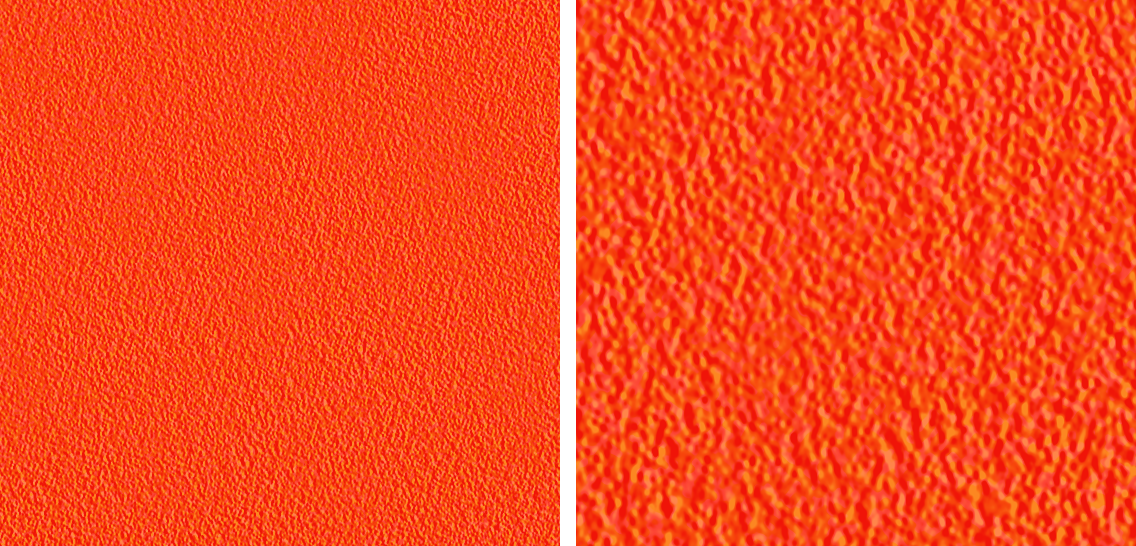
Left, the full canvas; right, a detail of the centre.
Reproduce this texture procedurally as a Shadertoy shader.

```glsl
const vec3 DEEP_RED = vec3(0.94, 0.08, 0.03);
const vec3 VERMILION = vec3(0.97, 0.28, 0.045);
const vec3 AMBER = vec3(0.99, 0.53, 0.13);
const vec3 CORAL_TINT = vec3(0.02, -0.01, 0.16);

float hash(vec2 cell) {
    return fract(sin(dot(cell, vec2(127.1, 311.7))) * 43758.5453);
}

float valueNoise(vec2 p) {
    vec2 cell = floor(p);
    vec2 f = fract(p);
    vec2 u = f * f * (3.0 - 2.0 * f);
    float low = mix(hash(cell), hash(cell + vec2(1.0, 0.0)), u.x);
    float high = mix(hash(cell + vec2(0.0, 1.0)), hash(cell + vec2(1.0)), u.x);
    return mix(low, high, u.y);
}

vec2 rotate(vec2 p, float angle) {
    float c = cos(angle);
    float s = sin(angle);
    return vec2(c * p.x - s * p.y, s * p.x + c * p.y);
}

// Fine, slightly upright grains from two tilted layers
float grainHeight(vec2 p, vec2 density) {
    float main = valueNoise(rotate(p, 0.3) * density);
    float cross = valueNoise(rotate(p, -0.35) * density * 1.1 + 37.0);
    return main + 0.85 * cross;
}

// Height difference along the light direction
float emboss(vec2 p, vec2 light, vec2 density) {
    return grainHeight(p + light, density) - grainHeight(p - light, density);
}

// Broad patches where the relief is weaker or stronger
float reliefStrength(vec2 p, float weakest, float strongest) {
    float patches = 0.6 * valueNoise(p * vec2(5.0, 3.0) + 11.0)
                  + 0.4 * valueNoise(rotate(p, 0.5) * 13.0 + 5.0);
    return mix(weakest, strongest, smoothstep(0.2, 0.75, patches));
}

vec3 ramp(float tone) {
    vec3 shade = mix(DEEP_RED, VERMILION, smoothstep(-1.0, 0.15, tone));
    return mix(shade, AMBER, smoothstep(0.0, 1.15, tone));
}

void mainImage(out vec4 fragColor, in vec2 fragCoord) {
    vec2 uv = fragCoord / iResolution.y;

    // Relief lit from the side
    vec2 light = vec2(0.0016, 0.0004);
    float relief = emboss(uv, light, vec2(255.0, 180.0));
    float tone = relief * reliefStrength(uv, 1.5, 2.3);

    // Coral flecks on the mid and light tones
    float fleck = valueNoise(rotate(uv, 0.7) * 230.0 + 71.0);
    float coral = smoothstep(0.48, 0.66, fleck) * smoothstep(-0.6, 0.0, tone);

    vec3 color = ramp(tone) + CORAL_TINT * coral;
    fragColor = vec4(clamp(color, 0.0, 1.0), 1.0);
}
```
